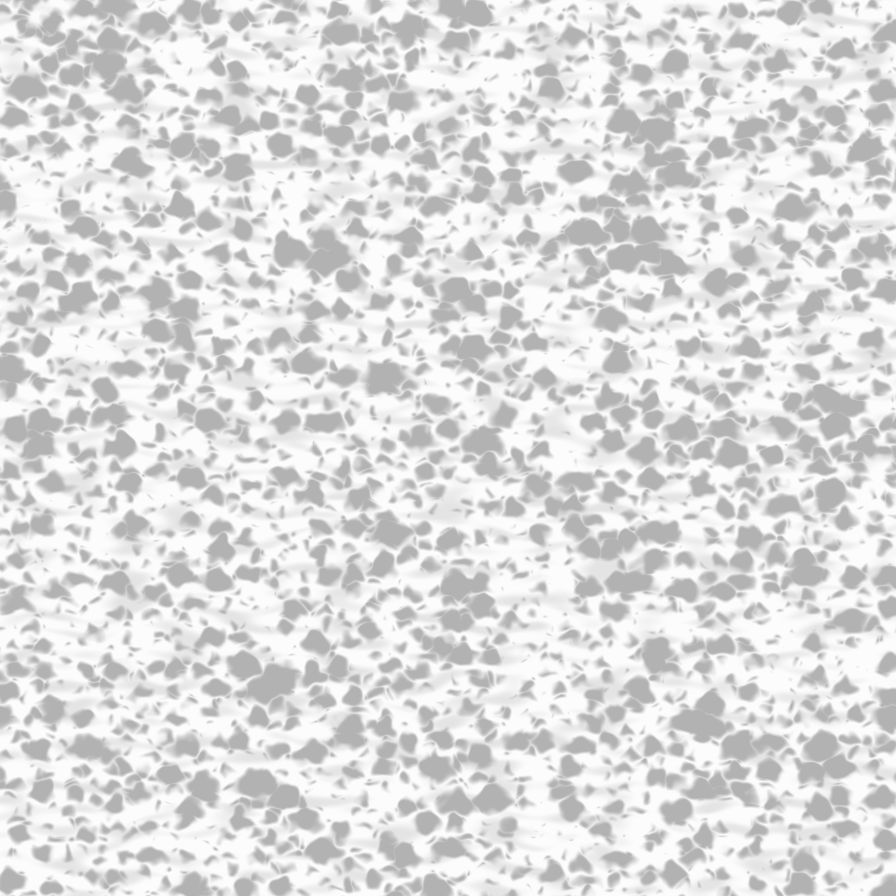
This texture is drawn by a three.js fragment shader. Its source:

```glsl
// Soft grey grains scattered over a white ground with faint level streaks.
// Two jittered grids of tapered grains, bent by gradient noise, are joined
// into one distance field; stretched gradient noise shades the ground.

varying vec2 vUv;

const vec3 GROUND_COLOR = vec3(0.987);
const vec3 STREAK_COLOR = vec3(0.895);
const vec3 GRAIN_COLOR = vec3(0.697);

const vec2 LARGE_CELLS = vec2(27.0, 33.0);   // grid cells across the canvas
const vec2 SMALL_CELLS = vec2(45.0, 55.0);
const vec2 LARGE_RADII = vec2(0.08, 0.46);   // smallest, largest, in cells
const vec2 SMALL_RADII = vec2(0.00, 0.34);
const float JITTER = 0.8;
const float TAPER = 0.8;                     // narrows grains downwards
const float CLUSTER_SCALE = 9.0;
const float CLUSTER_AMOUNT = 0.22;
const float WARP_SCALE = 62.0;
const float WARP_AMOUNT = 0.010;
const float EDGE_SOFTNESS = 0.0034;          // half width of a grain edge
const vec2 STREAK_SCALE = vec2(17.0, 62.0);

vec2 hash2(vec2 p) {
  vec3 q = fract(p.xyx * vec3(0.1031, 0.1030, 0.0973));
  q += dot(q, q.yzx + 33.33);
  return fract((q.xx + q.yz) * q.zy);
}

// Dot product of a random unit gradient with the offset from its corner
float cornerSlope(vec2 corner, vec2 offset) {
  float angle = 6.28318 * hash2(corner).x;
  return dot(vec2(cos(angle), sin(angle)), offset);
}

float gradientNoise(vec2 p) {
  vec2 i = floor(p);
  vec2 f = p - i;
  vec2 u = f * f * f * (f * (f * 6.0 - 15.0) + 10.0);
  vec2 e = vec2(1.0, 0.0);
  float low = mix(cornerSlope(i, f), cornerSlope(i + e, f - e), u.x);
  float high = mix(cornerSlope(i + e.yx, f - e.yx),
                   cornerSlope(i + e.xx, f - e.xx), u.x);
  return mix(low, high, u.y);
}

// Depth inside the nearest grain, in canvas units; negative outside
float grainDepth(vec2 p, vec2 cells, vec2 radii, float cluster, float seed) {
  vec2 g = p * cells;
  vec2 home = floor(g);
  float depth = -1.0;
  for (int y = -1; y <= 1; y++) {
    for (int x = -1; x <= 1; x++) {
      vec2 cell = home + vec2(float(x), float(y));
      vec2 place = hash2(cell + seed);
      vec2 form = hash2(cell + seed + 71.0);
      vec2 q = g - cell - 0.5 - JITTER * (place - 0.5);
      q.x *= mix(0.72, 1.25, form.y) * (1.0 + TAPER * clamp(q.y, -0.5, 0.5));
      float radius = mix(radii.x, radii.y, form.x) + cluster;
      depth = max(depth, radius - length(q));
    }
  }
  return depth / cells.y;
}

void main() {
  // Bend the plane so that grain outlines become ragged
  vec2 w = vUv * WARP_SCALE;
  vec2 bend = vec2(gradientNoise(w + 11.0), gradientNoise(w + 207.0));
  vec2 p = vUv + WARP_AMOUNT * bend;

  // Grains grow and crowd in some regions
  float cluster = CLUSTER_AMOUNT * gradientNoise(vUv * CLUSTER_SCALE + 5.0);
  float depth = max(
    grainDepth(p, LARGE_CELLS, LARGE_RADII, cluster, 19.0),
    grainDepth(p, SMALL_CELLS, SMALL_RADII, cluster, 153.0));
  float grain = smoothstep(-EDGE_SOFTNESS, EDGE_SOFTNESS, depth);

  // Faint streaks, gently waved, on the ground
  vec2 s = vUv + vec2(0.0, 0.012 * gradientNoise(vUv * 14.0 + 31.0));
  float streak = smoothstep(-0.05, 0.45, gradientNoise(s * STREAK_SCALE + 90.0));

  vec3 color = mix(GROUND_COLOR, STREAK_COLOR, streak);
  color = mix(color, GRAIN_COLOR, grain);
  gl_FragColor = vec4(color, 1.0);
}
```
